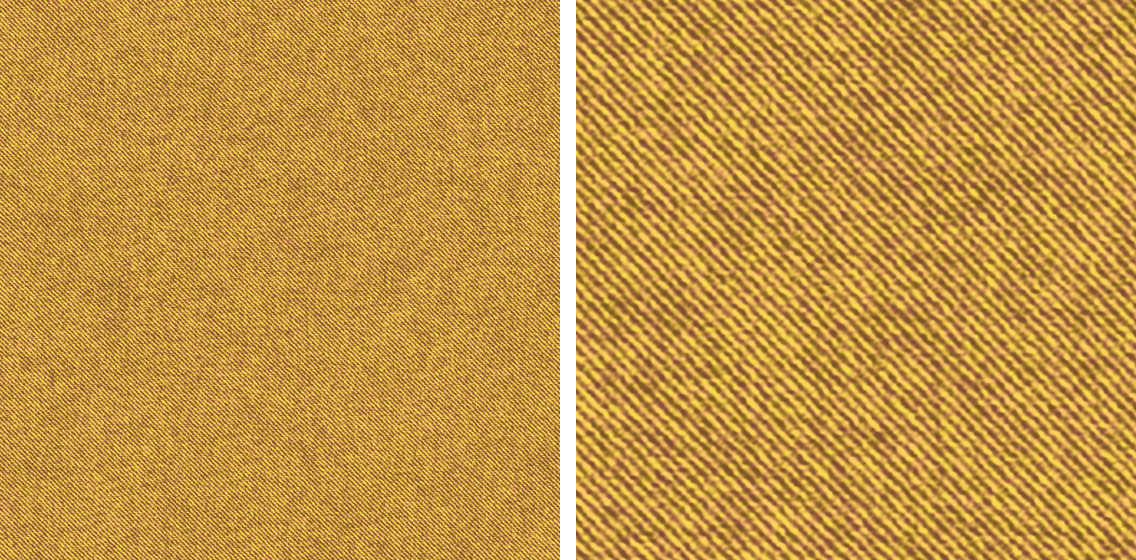
Left, the full canvas; right, a detail of the centre.
Give the GLSL for this texture, as a WebGL 1 fragment shader.

```glsl
precision highp float;
// Golden twill cloth: fine diagonal ribs falling to the right, with slubby threads.
uniform vec2 u_resolution;

const float TAU = 6.2831853;
const vec2 RIBS = vec2(117.0, 117.0);     // twill ribs across and up the canvas
const float WEFT_THREADS = 234.0;         // beads along each rib
const float RIB_CONTRAST = 0.37;
const float BEAD_CONTRAST = 0.04;
const float RIB_WANDER = 0.17;            // uneven rib edges, in rib periods
const float GRAIN = 0.56;
const float SLUB = 0.19;
const float MOTTLE = 0.045;
const float TONE_BIAS = 0.545;

const vec3 SHADOW = vec3(0.49, 0.32, 0.16);
const vec3 BROWN  = vec3(0.58, 0.405, 0.18);
const vec3 OCHRE  = vec3(0.74, 0.545, 0.25);
const vec3 GOLD   = vec3(0.90, 0.70, 0.33);
const vec3 YELLOW = vec3(0.98, 0.83, 0.34);
const vec3 WARM_SHIFT = vec3(0.02, -0.07, 0.11);

float hash(vec2 p) {
  vec3 q = fract(vec3(p.xyx) * 0.1031);
  q += dot(q, q.yzx + 33.33);
  return fract((q.x + q.y) * q.z);
}

// Smooth value noise, centred on zero
float noise(vec2 p) {
  vec2 cell = floor(p);
  vec2 f = fract(p);
  f = f * f * (3.0 - 2.0 * f);
  float low = mix(hash(cell), hash(cell + vec2(1.0, 0.0)), f.x);
  float high = mix(hash(cell + vec2(0.0, 1.0)), hash(cell + vec2(1.0, 1.0)), f.x);
  return mix(low, high, f.y) - 0.5;
}

// Five-step colour ramp from thread shadow to highlight
vec3 threadColour(float tone) {
  float s = clamp(tone, 0.0, 1.0) * 4.0;
  vec3 c = mix(SHADOW, BROWN, clamp(s, 0.0, 1.0));
  c = mix(c, OCHRE, clamp(s - 1.0, 0.0, 1.0));
  c = mix(c, GOLD, clamp(s - 2.0, 0.0, 1.0));
  return mix(c, YELLOW, clamp(s - 3.0, 0.0, 1.0));
}

void main() {
  vec2 uv = gl_FragCoord.xy / u_resolution.y;

  // Diagonal ribs, nudged by the unevenness of single threads
  float wander = noise(uv * vec2(180.0, 200.0) + 17.0)
               + 0.8 * noise(uv * 24.0 + 5.0);
  float phase = dot(uv, RIBS) + RIB_WANDER * wander;
  float rib = sin(TAU * phase);
  float bead = cos(TAU * (uv.y * WEFT_THREADS + 0.5 * wander));

  // Fibre grain, thread slubs in both directions and soft wide shading
  float grain = noise(uv * vec2(390.0, 450.0) + 91.0);
  float slub = noise(uv * vec2(45.0, 260.0) + 43.0)
             + 0.8 * noise(uv * vec2(240.0, 40.0) + 71.0);
  float mottle = noise(uv * vec2(9.0, 12.0) + 3.0)
               + 0.8 * noise(uv * vec2(34.0, 38.0) + 29.0);

  float tone = TONE_BIAS + RIB_CONTRAST * rib + BEAD_CONTRAST * bead
             + GRAIN * grain + SLUB * slub + MOTTLE * mottle;

  // Dye varies between yellow and a rosier orange
  float warmth = noise(uv * vec2(260.0, 300.0) + 57.0)
               + 0.1 * noise(uv * 14.0 + 11.0);
  vec3 colour = threadColour(tone) + WARM_SHIFT * warmth;

  gl_FragColor = vec4(clamp(colour, 0.0, 1.0), 1.0);
}
```
